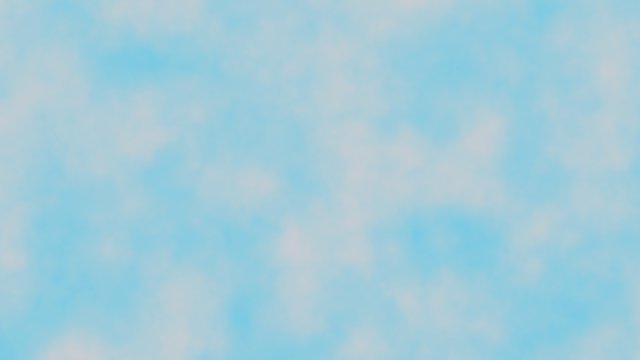
Reproduce this texture procedurally as a Shadertoy shader.

```glsl
// Soft hazy sky: pale pinkish cloud patches drifting over light blue.
// Five turned octaves of smooth value noise are summed, and the sum
// blends linearly between a clear blue and a warm haze colour.

float hash(vec2 cell) {
    vec3 p = fract(cell.xyx * vec3(0.1031, 0.1030, 0.0973));
    p += dot(p, p.yzx + 33.33);
    return fract((p.x + p.y) * p.z);
}

// Random lattice values joined by smooth interpolation
float valueNoise(vec2 p) {
    vec2 cell = floor(p);
    vec2 f = fract(p);
    vec2 s = f * f * (3.0 - 2.0 * f);
    float bottom = mix(hash(cell), hash(cell + vec2(1.0, 0.0)), s.x);
    float top = mix(hash(cell + vec2(0.0, 1.0)), hash(cell + vec2(1.0, 1.0)), s.x);
    return mix(bottom, top, s.y);
}

// Each octave is turned, doubled in frequency and weakened; centred on zero
float cloudNoise(vec2 p) {
    mat2 turnAndDouble = 2.0 * mat2(0.8, 0.6, -0.6, 0.8);
    float sum = 0.0;
    float amplitude = 0.455;
    for (int octave = 0; octave < 5; octave++) {
        sum += amplitude * (valueNoise(p) - 0.5);
        p = turnAndDouble * p + vec2(17.3, 9.7);
        amplitude *= 0.545;
    }
    return sum;
}

void mainImage(out vec4 fragColor, in vec2 fragCoord) {
    vec2 uv = fragCoord / iResolution.y;
    float haze = 0.49 + cloudNoise(uv * 6.0 + vec2(31.0, 57.0));

    vec3 clearBlue = vec3(0.40, 0.79, 0.905);
    vec3 warmHaze = vec3(0.87, 0.805, 0.80);
    fragColor = vec4(mix(clearBlue, warmHaze, haze), 1.0);
}
```
